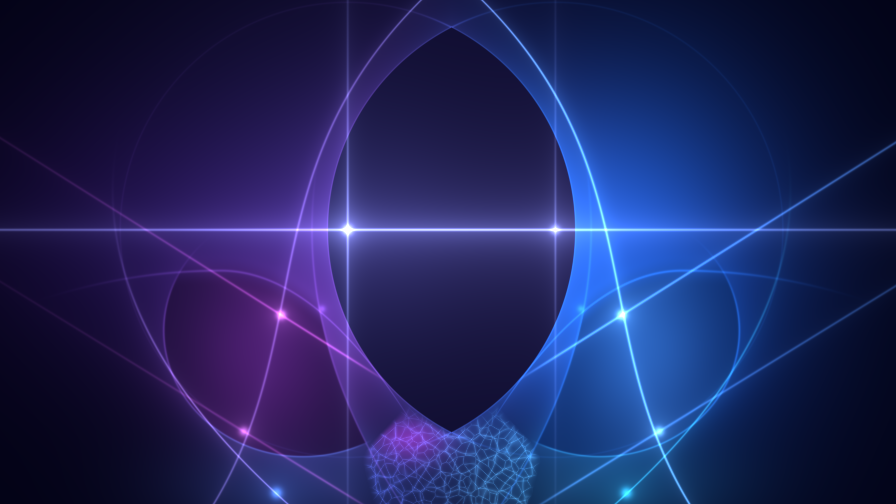
Give the GLSL for this background, as a WebGL 1 fragment shader.

```glsl
precision highp float;

uniform vec2 u_resolution;

vec2 hash2(vec2 p) {
    vec3 q = fract(vec3(p.xyx) * vec3(0.1031, 0.1030, 0.0973));
    q += dot(q, q.yzx + 33.33);
    return fract((q.xx + q.yz) * q.zy);
}

// Bright ridges along the borders of scattered cells
float filaments(vec2 p) {
    vec2 cell = floor(p);
    float nearest = 8.0;
    float second = 8.0;
    for (int j = -1; j <= 1; j++) {
        for (int i = -1; i <= 1; i++) {
            vec2 c = cell + vec2(float(i), float(j));
            float d = length(c + hash2(c) - p);
            second = min(second, max(nearest, d));
            nearest = min(nearest, d);
        }
    }
    return exp(-9.0 * (second - nearest));
}

// Thin core with a soft halo
float beam(float d, float width) {
    float t = d / width;
    return exp(-t * t) + 0.16 * exp(-abs(t) * 0.16);
}

float blob(vec2 p, vec2 center, vec2 size) {
    vec2 q = (p - center) / size;
    return exp(-dot(q, q));
}

float spark(vec2 p, vec2 center, float size) {
    float r = length(p - center) / size;
    return exp(-r * r) + 0.3 * exp(-r * 0.4);
}

void main() {
    vec2 p = gl_FragCoord.xy / u_resolution.y;
    p.x += 0.5 * (1.7778 - u_resolution.x / u_resolution.y);
    p -= vec2(0.896, 0.544);
    vec2 m = vec2(abs(p.x), p.y);
    float y = p.y;
    float side = smoothstep(-0.2, 0.2, p.x);
    float low = smoothstep(-0.3, -0.5, y);
    vec3 tint = mix(vec3(0.40, 0.25, 0.60), vec3(0.14, 0.44, 0.86), side);
    vec3 pale = mix(vec3(0.58, 0.48, 0.82), vec3(0.45, 0.72, 1.0), side);
    vec3 teal = mix(vec3(0.25, 0.46, 0.78), vec3(0.16, 0.60, 0.70), side);

    // Shared curves of the mirrored figure
    float leftRing = length(p + vec2(0.206, 0.0)) - 0.4514;
    float rightRing = length(p - vec2(0.206, 0.0)) - 0.4514;
    float lens = max(leftRing, rightRing);
    float sweep = 0.306 - y * (0.237 + y * (0.303 + 0.787 * y));
    float inner = 0.277 - 0.6 * y * y;
    float outer = 0.667 + y * (0.139 - 0.9 * y);
    float ax = m.x - 0.458;
    float arch = -0.081 - (ax < 0.0 ? 2.1 : 0.45) * ax * ax;
    float oval = (length((m - vec2(0.295, -0.2)) / vec2(0.276, 0.25)) - 1.0) * 0.26;
    float lobe = max(max(oval, inner - m.x), (y - arch) * 0.8);

    // Ambient glows
    vec3 color = vec3(0.008, 0.008, 0.08);
    color += vec3(0.10, 0.075, 0.19) * blob(p, vec2(-0.2, 0.02), vec2(0.46, 0.5));
    color += vec3(0.06, 0.015, 0.10) * blob(p, vec2(-0.6, 0.0), vec2(0.42, 0.28));
    color += vec3(0.04, 0.18, 0.36) * blob(p, vec2(0.34, -0.03), vec2(0.25, 0.34));
    color += vec3(0.03, 0.10, 0.23) * blob(p, vec2(0.46, -0.08), vec2(0.34, 0.46));
    color += vec3(0.13, 0.03, 0.13) * blob(p, vec2(-0.35, -0.22), vec2(0.2, 0.22));
    color += vec3(0.09, 0.10, 0.20) * exp(-abs(y) * 7.0 - m.x * m.x * 3.0);
    color += teal * 0.28 * blob(m, vec2(0.3, -0.52), vec2(0.24, 0.1));

    // Luminous bands around the lens and lobes
    float band = smoothstep(0.04, -0.04, m.x - sweep) * smoothstep(-0.55, -0.2, y);
    float highFade = mix(1.0, 0.65, smoothstep(0.1, 0.4, y));
    color += tint * highFade * (0.23 * exp(-max(lens, 0.0) * 12.0) + 0.09 * band);
    float rim = exp(-max(lobe, 0.0) * 24.0);
    color += mix(tint, teal, low) * 0.16 * rim * smoothstep(0.02, -0.25, y);

    // Dark lobe interiors, lit from their star
    vec3 lobeColor = mix(vec3(0.10, 0.05, 0.20), vec3(0.04, 0.14, 0.36), side);
    vec3 lobeLight = mix(vec3(0.19, 0.06, 0.22), vec3(0.14, 0.26, 0.38), side);
    lobeColor += lobeLight * blob(m, vec2(0.38, -0.25), vec2(0.14, 0.2));
    float lobeMask = smoothstep(0.003, -0.003, max(oval, inner - m.x));
    color = mix(color, lobeColor, 0.8 * lobeMask * smoothstep(0.03, -0.03, y - arch));

    // Indigo lens
    vec3 lensColor = vec3(0.045, 0.035, 0.16) + vec3(0.17, 0.17, 0.29) * exp(-abs(y) * 5.5);
    lensColor += vec3(0.03, 0.03, 0.06) * blob(p, vec2(-0.15, 0.0), vec2(0.16, 0.3));
    float lensMask = smoothstep(0.002, -0.002, lens);
    color = mix(color, lensColor, lensMask);
    float outside = 1.0 - 0.95 * lensMask;

    // Ring outlines, strongest along the lens
    float ringLine = beam(leftRing, 0.002) + beam(rightRing, 0.002);
    float ringGain = 0.06 + 0.24 * exp(-abs(lens) * 25.0);
    color += mix(tint, vec3(0.12, 0.4, 0.85), 0.6 * low) * ringLine * ringGain * outside;
    float ovalFade = smoothstep(0.0, -0.2, y) * smoothstep(-0.02, 0.04, m.x - inner);
    color += mix(tint, teal, low) * 0.35 * exp(-pow(oval / 0.0022, 2.0)) * ovalFade;

    // Sweeping curves
    color += pale * beam((m.x - sweep) * 0.93, 0.0024) * mix(0.36, 0.65, side) * outside;
    color += tint * beam(m.x - inner, 0.0024) * 0.25 * smoothstep(0.18, -0.15, y) * outside;
    float outerFade = smoothstep(0.3, -0.4, y);
    color += mix(pale, teal, side) * beam((m.x - outer) * 0.83, 0.0022) * 0.5 * outerFade * outerFade;
    float archFade = smoothstep(0.85, 0.4, m.x) * smoothstep(0.05, 0.15, m.x);
    color += tint * beam((y - arch) * 0.8, 0.0022) * 0.3 * archFade * outside;

    // Slanted rays
    float highRay = (y + 0.169 - 0.63 * (m.x - 0.338)) * 0.846;
    float lowRay = (y + 0.40 - 0.615 * (m.x - 0.412)) * 0.852;
    float rayFade = smoothstep(0.1, 0.26, m.x) * mix(exp(-m.x * 2.6), 0.75 * exp(-m.x * 0.8), side);
    vec3 rayColor = mix(vec3(0.75, 0.32, 0.72), vec3(0.36, 0.62, 0.98), side);
    float rays = beam(highRay, 0.0026) + 0.65 * beam(lowRay, 0.0026);
    color += rayColor * rays * rayFade * outside;

    // Filament web with concave flanks at the base
    float flank = 0.085 + 0.085 * smoothstep(-0.33, -0.46, y) - 0.25 * max(-0.46 - y, 0.0);
    float web = smoothstep(0.008, -0.008, m.x - flank) * smoothstep(-0.33, -0.42, y);
    web *= smoothstep(-0.003, 0.012, lens);
    vec2 bend = 0.012 * sin(p.yx * 45.0);
    float threads = filaments((p + bend) * 27.0) + 0.8 * filaments((p - bend) * 48.0 + 7.0);
    vec3 webColor = mix(vec3(0.28, 0.36, 0.74), vec3(0.34, 0.66, 0.84), smoothstep(-0.12, 0.08, p.x));
    color += webColor * web * (0.1 + 0.32 * threads);
    color += vec3(0.32, 0.05, 0.28) * blob(p, vec2(-0.08, -0.41), vec2(0.07, 0.05)) * web;

    // Horizontal and vertical flares
    vec3 flare = vec3(0.62, 0.68, 1.0);
    float reach = 0.35 + 0.6 * exp(-m.x * m.x * 5.0);
    color += flare * reach * (0.85 * exp(-pow(y / 0.0026, 2.0)) + 0.24 * exp(-abs(y) * 38.0));
    float column = exp(-pow((m.x - 0.206) / 0.0024, 2.0)) + 0.4 * exp(-abs(m.x - 0.206) * 55.0);
    color += flare * column * mix(0.5, 0.26, side) * exp(-abs(y) * 3.4);

    // Stars at the crossings
    color += flare * spark(m, vec2(0.206, 0.0), 0.009) * mix(1.1, 0.6, side);
    vec3 starColor = mix(vec3(0.75, 0.42, 0.75), vec3(0.55, 0.82, 1.0), side);
    color += starColor * (spark(m, vec2(0.338, -0.169), 0.009) + 0.7 * spark(m, vec2(0.412, -0.40), 0.009));
    color += tint * spark(m, vec2(0.257, -0.157), 0.007) * 0.5;
    color += teal * spark(m, vec2(0.347, -0.522), 0.011) * 0.85;

    gl_FragColor = vec4(min(color, 1.0), 1.0);
}
```
